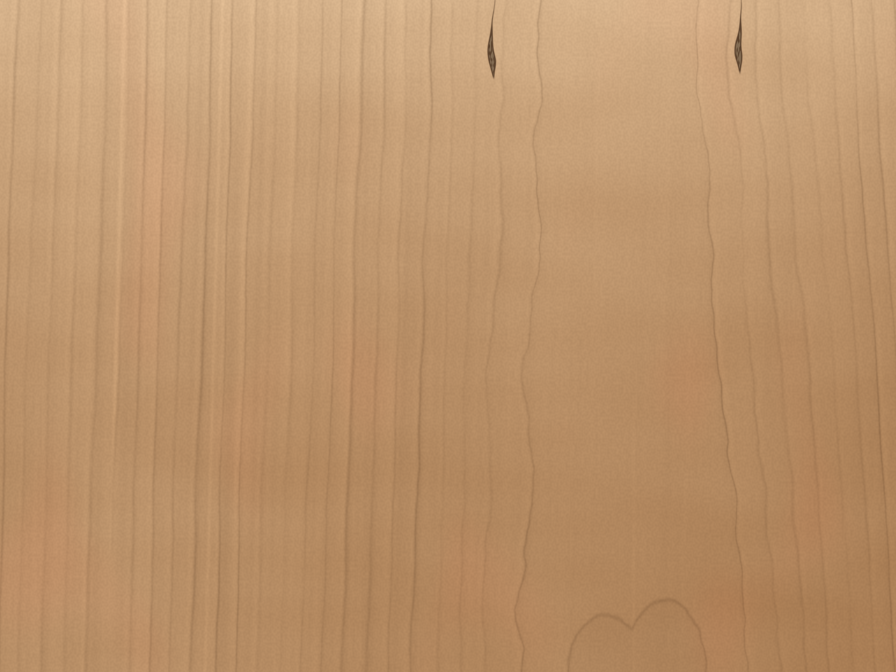
A Shadertoy shader for this texture:

```glsl
// Planed cherry board: fine upright growth lines, a plain heart zone and two gum pockets.

const vec3 DARK_WOOD = vec3(0.675, 0.505, 0.345);
const vec3 PALE_WOOD = vec3(0.845, 0.705, 0.550);
const vec3 PINK_TINT = vec3(0.018, -0.006, -0.004);
const vec3 GUM_EDGE = vec3(0.27, 0.18, 0.11);
const vec3 GUM_CORE = vec3(0.46, 0.38, 0.29);
const float HEART_X = 0.94;

float hash(vec2 p) {
    vec3 q = fract(vec3(p.xyx) * 0.1031);
    q += dot(q, q.yzx + 33.33);
    return fract((q.x + q.y) * q.z);
}

vec2 latticeGradient(vec2 cell) {
    float angle = 6.2832 * hash(cell);
    return vec2(cos(angle), sin(angle));
}

// Gradient noise, roughly -0.7 to 0.7
float noise(vec2 p) {
    vec2 i = floor(p), f = p - i;
    vec2 u = f * f * f * (f * (f * 6.0 - 15.0) + 10.0);
    vec2 e = vec2(0.0, 1.0);
    float a = dot(latticeGradient(i), f);
    float b = dot(latticeGradient(i + e.yx), f - e.yx);
    float c = dot(latticeGradient(i + e.xy), f - e.xy);
    float d = dot(latticeGradient(i + e.yy), f - e.yy);
    return mix(mix(a, b, u.x), mix(c, d, u.x), u.y);
}

float bell(float x, float width) {
    return exp(-x * x / (width * width));
}

// Ring number (x) and rings per unit (y); rings crowd away from the heart
vec2 ringCount(float q) {
    float a = max(q, -0.05);
    float decay = exp(-a / 0.08);
    return vec2(1.0 + a / 0.032 - 1.2 * (1.0 - decay), 1.0 / 0.032 - 15.0 * decay);
}

// Darkening by growth lines: a thin line with a soft shade on its inner side
float growthLines(vec2 p) {
    float side = step(HEART_X, p.x);
    float lean = mix(0.030, 0.075, side);
    float firstRing = mix(0.137, 0.094, side);
    float q = abs(p.x - HEART_X) - lean * (1.0 - p.y) - firstRing;
    float near = exp(-max(q, 0.0) / 0.09);
    q += mix(0.004, 0.022, near) * noise(vec2(p.x * 5.0, p.y * 5.5) + 7.0);
    q += mix(0.001, 0.009, near) * noise(vec2(p.x * 9.0, p.y * 17.0));
    q += mix(0.0005, 0.003, near) * noise(vec2(p.x * 20.0, p.y * 45.0));
    q += 0.012 * noise(vec2(p.x * 13.0, p.y * 0.7) + 31.0);

    vec2 ring = ringCount(q);
    float id = floor(ring.x + 0.5);
    float dist = (ring.x - id) / ring.y;
    float seed = hash(vec2(id, 5.0 + 40.0 * side));
    float fade = 0.85 + 0.8 * noise(vec2(id * 3.7 + side, p.y * 4.0));
    float strength = fade * max(mix(0.35, 1.0, seed), near);
    float width = mix(0.0028, 0.0017, max(fract(seed * 7.0), near));
    float shade = exp(-abs(dist) / 0.008) * (1.0 - smoothstep(-0.002, 0.004, dist));
    float glow = bell(dist - 0.006, 0.004);
    return strength * (0.082 * bell(dist, width) + 0.026 * shade - 0.020 * glow);
}

float ellipseDistance(vec2 p, vec2 radius) {
    return (length(p / radius) - 1.0) * min(radius.x, radius.y);
}

// Closed double arch of the innermost ring
float heartArch(vec2 p) {
    p += 0.006 * noise(p * 22.0) + 0.002 * noise(p * 60.0);
    float left = ellipseDistance(p - vec2(0.905, 0.0), vec2(0.060, 0.085));
    float right = ellipseDistance(p - vec2(0.990, 0.0), vec2(0.060, 0.107));
    float d = min(left, right);
    return 0.085 * bell(d, 0.0019) + 0.020 * smoothstep(0.004, -0.004, d);
}

// Coverage (x) and core amount (y) of a tapering slit with a thin upper tail
vec2 gumPocket(vec2 p, float seed, float blur) {
    float v = clamp(p.y / 0.12, 0.0, 1.0);
    float body = smoothstep(0.0, 0.28, v) * (1.0 - smoothstep(0.22, 0.75, v));
    float halfWidth = 0.0050 * body + 0.0008;
    float bend = 0.003 * noise(vec2(seed, p.y * 28.0)) + 0.0025 * sin(v * 6.0 + seed);
    float d = abs(p.x - bend) - halfWidth;
    float ends = smoothstep(0.0, 0.008, p.y) * (1.0 - 0.6 * smoothstep(0.6, 1.0, v));
    return vec2(smoothstep(blur, -blur, d) * ends, smoothstep(-0.0005, -0.003, d));
}

void mainImage(out vec4 fragColor, in vec2 fragCoord) {
    vec2 p = fragCoord / iResolution.y;
    float blur = 1.0 / iResolution.y;

    // Light falling from the top, with cloudy figure
    float tone = 0.11 + 0.88 * pow(p.y, 2.3);
    tone += 0.20 * bell(p.x - 0.16, 0.28) * (1.0 - p.y);
    tone -= 0.13 * bell(p.x - 1.35, 0.30);
    tone += 0.13 * noise(p * vec2(3.0, 4.0) + 3.0) + 0.09 * noise(p * vec2(6.0, 15.0));
    vec3 color = mix(DARK_WOOD, PALE_WOOD, tone);
    color += PINK_TINT * smoothstep(0.1, 0.6, noise(p * vec2(7.0, 3.5) + 17.0));

    // Long streaks, stronger in the straight grain at the left
    float straight = 1.0 - smoothstep(0.45, 0.85, p.x);
    float along = p.x - 0.026 * p.y;
    float streak = noise(vec2(along * 32.0, p.y * 0.7)) + 0.8 * noise(vec2(along * 110.0, p.y));
    float light = streak * mix(0.012, 0.036, straight);
    for (int i = 0; i < 2; i++) {
        light += 0.045 * bell(along - 0.160 - 0.145 * float(i), 0.003);
    }
    light += 0.018 * bell(p.x - 0.943, 0.003) * smoothstep(0.5, 0.3, p.y);

    // Growth lines and fine pore grain
    light -= growthLines(p) + heartArch(p);
    light += 0.042 * noise(p * vec2(290.0, 250.0)) + 0.016 * noise(p * vec2(130.0, 80.0));
    color *= 1.0 + light * vec3(0.95, 1.05, 1.15);

    // Gum pockets near the top edge
    for (int i = 0; i < 2; i++) {
        float n = float(i);
        vec2 gum = gumPocket(p - vec2(0.733 + 0.368 * n, 0.880 + 0.008 * n), 2.0 + n, blur);
        float fleck = smoothstep(-0.3, 0.2, noise(p * vec2(260.0, 110.0)));
        color = mix(color, mix(GUM_EDGE, GUM_CORE, gum.y * fleck), 0.85 * gum.x);
    }
    fragColor = vec4(clamp(color, 0.0, 1.0), 1.0);
}
```
